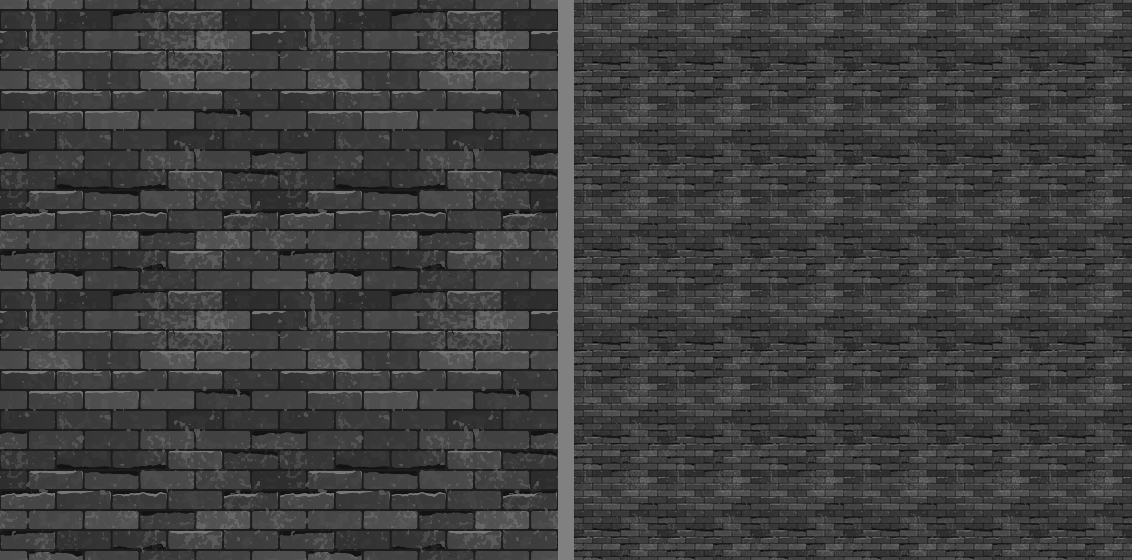
Left: one tile. Right: repeated 3 by 3.
Write a WebGL 2 fragment shader that draws this texture.

```glsl
#version 300 es
precision highp float;
// Worn dark grey brick wall: a 5 by 14 brick block, laid twice across and twice up.
uniform vec2 u_resolution;
out vec4 fragColor;

float hash(vec2 p) {
  vec3 q = fract(p.xyx * vec3(0.1031, 0.1030, 0.0973));
  q += dot(q, q.yzx + 33.33);
  return fract((q.x + q.y) * q.z);
}

// Value noise that wraps after a whole number of cells
float noise(vec2 p, float period) {
  vec2 i = floor(p), f = fract(p);
  f *= f * (3.0 - 2.0 * f);
  vec2 a = mod(i, period), b = mod(i + 1.0, period);
  return mix(mix(hash(a), hash(vec2(b.x, a.y)), f.x),
             mix(hash(vec2(a.x, b.y)), hash(b), f.x), f.y);
}

float layer(vec2 tile, float cells, float seed) {
  return noise(tile * cells + seed, cells);
}

float brickBox(vec2 p) {
  const float radius = 0.12;
  vec2 q = abs(p) - vec2(1.35, 0.45) + radius;
  return length(max(q, 0.0)) + min(max(q.x, q.y), 0.0) - radius;
}

void main() {
  vec2 uv = gl_FragCoord.xy / u_resolution;
  vec2 tile = uv * 2.0;
  float pixel = 28.0 / u_resolution.y;

  // Running bond; one unit is the height of a course
  vec2 grid = vec2(uv.x * 10.0, uv.y * 28.0 + 0.5);
  float evenRow = 1.0 - mod(floor(grid.y), 2.0);
  grid.x += 0.5 * evenRow;
  vec2 id = mod(floor(grid), vec2(5.0, 14.0));
  vec2 cell = fract(grid);
  vec2 p = (cell - 0.5) * vec2(2.8, 1.0);
  p += 0.025 * (vec2(layer(tile, 60.0, 3.0), layer(tile, 60.0, 17.0)) - 0.5);

  // Random character of each brick
  float tone = hash(id + 11.3);
  float lit = step(0.69, hash(id + 47.1));
  float chipped = step(0.8, hash(id + 83.7));
  float side = hash(id + 29.9) < 0.5 ? -1.0 : 1.0;
  float along = 0.5 + side * (cell.x - 0.5);
  float flip = hash(id + 61.2) > 0.7 && lit < 0.5 ? -1.0 : 1.0;

  // Ragged top edge: broken pieces, then a pale rim below them
  float seed = floor(hash(id + 5.5) * 50.0);
  float ragged = noise(vec2(cell.x * 9.0, seed), 64.0);
  float fine = noise(vec2(cell.x * 27.0, seed + 7.0), 64.0);
  float cut = chipped * (0.02 + 0.11 * ragged + 0.04 * fine
            + 0.14 * smoothstep(0.5, 1.0, along));
  float start = hash(id + 71.4) * 0.6 - 0.25;
  float rim = lit * smoothstep(start, start + 0.15, along)
            * (0.045 + 0.10 * ragged * ragged + 0.035 * fine);
  vec2 shift = vec2(-side * 0.05 * smoothstep(0.45, 0.9, cell.y) * lit, rim);
  float topLimit = 0.45 - cut;
  float body = max(brickBox(p), p.y * flip - topLimit);
  float inner = max(brickBox(p + shift), p.y * flip - topLimit + rim);
  float bodyMask = smoothstep(0.5, -0.5, body / pixel);
  float innerMask = smoothstep(0.5, -0.5, inner / pixel);

  // Brick tone: every other course is lighter, a few bricks are very dark
  float shade = mix(0.19, 0.26, tone) + evenRow * mix(0.03, 0.065, tone);
  shade = mix(shade, 0.18, step(0.88, hash(id + 95.8)));
  shade += lit * 0.02 + 0.015 * (cell.x - 0.5);

  // Broad soft stains and small flat islands
  float cloud = 0.65 * layer(tile, 5.0, 2.0) + 0.35 * layer(tile, 13.0, 9.0);
  float islands = 0.6 * layer(tile, 32.0, 21.0) + 0.4 * layer(tile, 77.0, 5.0);
  shade += 0.02 * smoothstep(0.59, 0.63, islands) + 0.02 * (cloud - 0.5);

  // Mortar, brick and rim
  float mortar = 0.11 - 0.035 * chipped * smoothstep(0.0, -0.03, brickBox(p));
  float grey = mix(mortar, shade, bodyMask);
  float rimMask = clamp(bodyMask - innerMask, 0.0, 1.0);
  grey = mix(grey, 0.47, rimMask * lit);

  // Short tapering cracks from the upper edge of a few bricks
  float bend = 0.25 * noise(vec2(cell.y * 5.0, seed), 64.0) + 0.2 * cell.y;
  float crack = abs(p.x - side * (0.75 + bend)) - 0.06 * (cell.y - 0.45);
  grey = mix(grey, 0.11, smoothstep(0.5, -0.5, crack / pixel)
       * step(0.45, cell.y) * step(0.93, hash(id + 37.6)));

  // Clustered plaster specks, crossing the joints faintly
  float grain = 0.6 * layer(tile, 84.0, 31.0) + 0.4 * layer(tile, 143.0, 13.0);
  float limit = mix(0.91, 0.52, smoothstep(0.38, 0.72, cloud));
  float specks = smoothstep(limit, limit + 0.06, grain);
  grey += specks * mix(0.05, 0.075, bodyMask) * (1.0 - rimMask);

  // Sparse larger flakes
  float flake = 0.7 * layer(tile, 41.0, 7.0) + 0.3 * layer(tile, 97.0, 19.0);
  grey = mix(grey, 0.37, 0.75 * smoothstep(0.81, 0.84, flake) * (1.0 - rimMask));

  fragColor = vec4(vec3(grey), 1.0);
}
```
